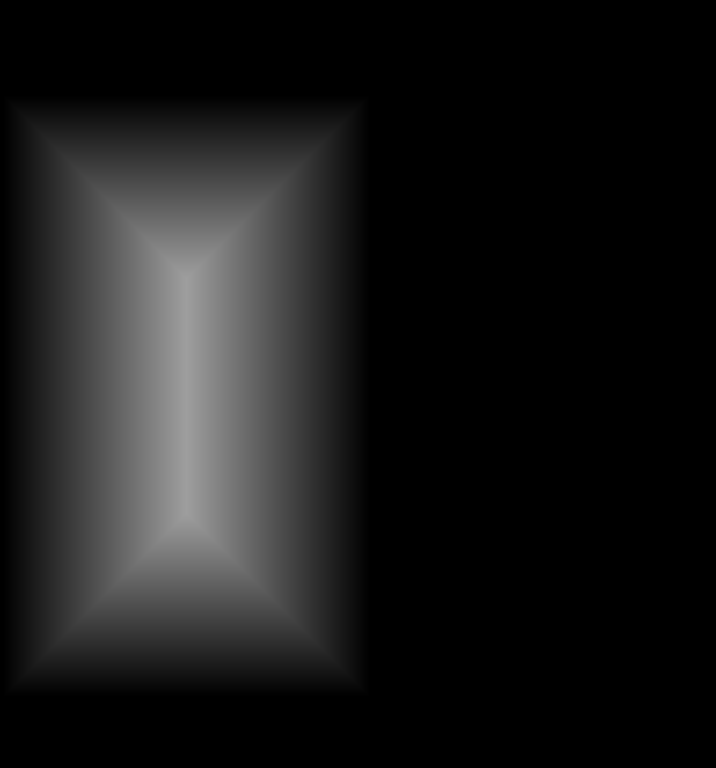
Write a WebGL 1 fragment shader that draws this background.

```glsl
precision highp float;

uniform vec2 u_resolution;

#define BOX_CENTER vec2(0.2428, 0.4844)
#define BOX_HALF vec2(0.2383, 0.3910)
#define RIDGE_GREY 0.62

// Depth inside a box: zero at its edges and beyond, largest on its middle ridge
float boxDepth(vec2 point, vec2 center, vec2 halfSize) {
    vec2 inset = halfSize - abs(point - center);
    return max(min(inset.x, inset.y), 0.0);
}

void main() {
    // Canvas units: one unit is the canvas height
    vec2 point = gl_FragCoord.xy / u_resolution.y;

    // Linear bevel rising from black edges to the ridge
    float depth = boxDepth(point, BOX_CENTER, BOX_HALF);
    float ridgeDepth = min(BOX_HALF.x, BOX_HALF.y);
    float grey = RIDGE_GREY * depth / ridgeDepth;

    gl_FragColor = vec4(vec3(grey), 1.0);
}
```
